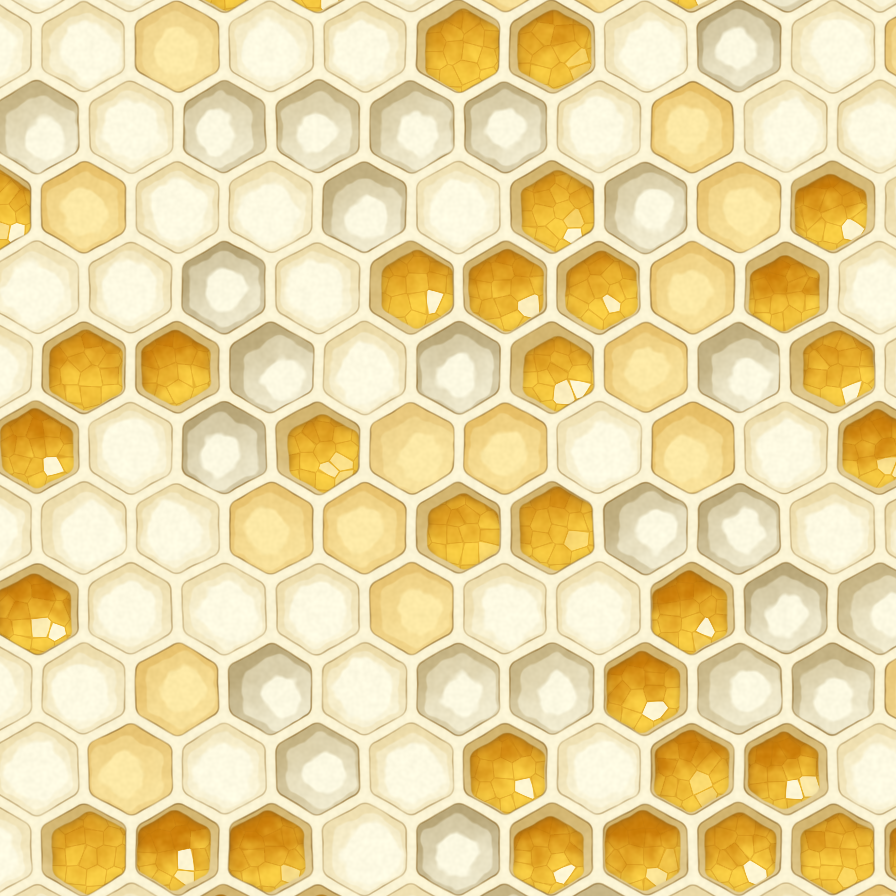
Write a Shadertoy shader that draws this pattern.

```glsl
// Watercolour honeycomb: pointy-top wax cells, some empty and some filled with honey.

const vec2  PITCH       = vec2(0.1045, 0.0896);  // column and row spacing
const vec2  ORIGIN      = vec2(0.0935, 0.948);   // centre of one cell
const float CELL_RADIUS = 0.442;                 // inradius, in column spacings
const float CORNER      = 0.11;
const float LINE_WIDTH  = 0.017;
const float WOBBLE      = 0.028;
const float HONEY_SHARE = 0.29;
const float GREY_SHARE  = 0.20;
const float TAN_SHARE   = 0.16;
const float BLOB_SCALE  = 5.2;                   // honey facets per column spacing
const float GRAIN       = 0.022;

const vec3 WAX   = vec3(0.992, 0.965, 0.845);
const vec3 CREAM = vec3(0.998, 0.985, 0.895);
const vec3 BEIGE = vec3(0.925, 0.855, 0.655);
const vec3 GREY  = vec3(0.715, 0.645, 0.465);
const vec3 TAN   = vec3(0.905, 0.745, 0.390);
const vec3 STRAW = vec3(0.995, 0.920, 0.660);
const vec3 AMBER = vec3(0.800, 0.500, 0.040);
const vec3 GOLD  = vec3(0.985, 0.815, 0.270);
const vec3 UMBER = vec3(0.520, 0.370, 0.130);

vec2 hash2(vec2 p) {
    vec3 a = fract(p.xyx * vec3(0.1031, 0.1030, 0.0973));
    a += dot(a, a.yzx + 33.33);
    return fract((a.xx + a.yz) * a.zy);
}

float corner(vec2 cell, vec2 offset, vec2 f) {
    float angle = 6.2832 * hash2(cell + offset).x;
    return dot(vec2(cos(angle), sin(angle)), f - offset);
}

float gradientNoise(vec2 p) {
    vec2 i = floor(p), f = fract(p);
    vec2 u = f * f * f * (f * (f * 6.0 - 15.0) + 10.0);
    return mix(mix(corner(i, vec2(0, 0), f), corner(i, vec2(1, 0), f), u.x),
               mix(corner(i, vec2(0, 1), f), corner(i, vec2(1, 1), f), u.x), u.y);
}

// Signed distance to a rounded pointy-top hexagon of inradius r.
float roundHex(vec2 p, float r) {
    const vec3 k = vec3(-0.866025, 0.5, 0.577350);
    float s = r - CORNER;
    p = abs(p.yx);
    p -= 2.0 * min(dot(k.xy, p), 0.0) * k.xy;
    p -= vec2(clamp(p.x, -k.z * s, k.z * s), s);
    return length(p) * sign(p.y) - CORNER;
}

// Offset to the nearest facet centre (xy), gap to the second nearest (z).
vec3 facets(vec2 p) {
    vec2 base = floor(p), nearest = vec2(0.0);
    float first = 9.0, second = 9.0;
    for (int y = -1; y <= 1; y++)
    for (int x = -1; x <= 1; x++) {
        vec2 cell = base + vec2(x, y);
        vec2 v = cell + 0.15 + 0.7 * hash2(cell + 71.0) - p;
        float d = length(v);
        if (d < first) { second = first; first = d; nearest = v; }
        else second = min(second, d);
    }
    return vec3(nearest, second - first);
}

// Stacked washes: shaded rim, softer middle, pale floor.
vec3 emptyCell(vec2 q, vec2 shift, vec3 tone, vec3 floorTone, float coreRadius, float bleed) {
    float shade = smoothstep(-0.5, 0.45, q.y - 0.45 * q.x + 0.2 * bleed);
    float middle = roundHex(q - shift, 0.375) + 0.04 * bleed;
    float core = mix(length(q - 1.6 * shift), roundHex(q - 1.6 * shift, 0.0), 0.45) - coreRadius + 0.07 * bleed;
    vec3 col = mix(mix(tone, floorTone, 0.45), tone, shade);
    col = mix(col, mix(tone, floorTone, 0.78 - 0.38 * shade), smoothstep(0.012, -0.018, middle));
    return mix(col, floorTone, 0.92 * smoothstep(0.02, -0.035, core));
}

vec3 honeyCell(vec2 q, vec2 p, vec2 shift, float radius, float glow, float bleed) {
    float shade = smoothstep(-0.42, 0.42, q.y - 0.3 * q.x + 0.25 * bleed);
    vec3 rim = mix(BEIGE, mix(GREY, TAN, 0.55), 0.35 + 0.6 * shade);
    float d = roundHex(q - shift, radius) + 0.015 * bleed;

    vec3 facet = facets(p * BLOB_SCALE);
    vec2 centre = q - shift + facet.xy / BLOB_SCALE;
    float tint = hash2(floor((p * BLOB_SCALE + facet.xy) * 8.0 + 0.5)).x - 0.5;
    float seam = smoothstep(0.11, 0.02, facet.z);
    vec3 honey = mix(GOLD, AMBER, clamp(shade * (1.15 - 0.5 * glow) + 0.28 * tint, 0.0, 1.0));
    honey = mix(honey, AMBER * 0.93, 0.28 * seam);
    honey = mix(honey, UMBER, 0.55 * exp(min(d, 0.0) * 26.0) * (0.35 + 0.65 * shade));

    // Wet highlights on the facets at the lower right.
    float shine = smoothstep(0.13, 0.07, length(centre - vec2(0.17, -0.20)));
    honey = mix(honey, CREAM, 0.9 * shine * smoothstep(0.03, 0.13, facet.z));
    return mix(rim, honey, smoothstep(0.012, -0.012, d));
}

void mainImage(out vec4 fragColor, in vec2 fragCoord) {
    vec2 uv = fragCoord / iResolution.y;
    vec2 p = (uv - ORIGIN) / PITCH * vec2(1.0, 0.866025);
    p += WOBBLE * vec2(gradientNoise(p * 1.4), gradientNoise(p * 1.4 + 37.0));
    float aa = 0.8 / (iResolution.y * PITCH.x);

    // Nearest centre of two interleaved rectangular lattices.
    vec2 span = vec2(1.0, 1.732051);
    vec2 a = mod(p, span) - 0.5 * span, b = mod(p - 0.5 * span, span) - 0.5 * span;
    vec2 q = dot(a, a) < dot(b, b) ? a : b;
    vec2 id = floor((p - q) * vec2(2.0, 1.154701) + 0.5);
    vec2 kind = hash2(id + 13.0), vary = hash2(id + 91.0);

    float bleed = gradientNoise(p * 4.0) + 0.5 * gradientNoise(p * 9.0);
    vec2 shift = vec2(0.11, 0.06) * (vary - 0.5) + vec2(0.012, -0.035);
    float d = roundHex(q, CELL_RADIUS) + 0.008 * bleed;

    // Choose the filling of this cell.
    vec3 fill;
    float ink = 0.6;
    if (kind.x < HONEY_SHARE)
        fill = honeyCell(q, p, shift, mix(0.365, 0.415, kind.y), vary.x, bleed);
    else if (kind.x < HONEY_SHARE + GREY_SHARE)
        fill = emptyCell(q, 1.3 * shift, mix(GREY, BEIGE, 0.35 * kind.y), CREAM, 0.23, bleed);
    else if (kind.x < HONEY_SHARE + GREY_SHARE + TAN_SHARE)
        fill = emptyCell(q, 1.2 * shift, mix(TAN, BEIGE, 0.4 * kind.y), STRAW, 0.25, bleed);
    else {
        fill = emptyCell(q, 0.7 * shift, mix(BEIGE, WAX, 0.3 * kind.y), CREAM, 0.32, bleed);
        ink = 0.42;
    }

    // Wax walls, pooled pigment along the rim, and paper grain.
    vec3 wall = mix(WAX, BEIGE, 0.35 * exp(-max(d, 0.0) * 45.0) + 0.08 * bleed);
    vec3 col = mix(wall, fill, smoothstep(aa, -aa, d));
    float line = smoothstep(0.5 * LINE_WIDTH + aa, 0.5 * LINE_WIDTH - aa, abs(d));
    col = mix(col, UMBER, ink * line * clamp(0.75 + 0.6 * bleed, 0.3, 1.0));
    col += GRAIN * (gradientNoise(uv * 190.0) + 0.8 * gradientNoise(uv * 75.0));
    fragColor = vec4(clamp(col, 0.0, 1.0), 1.0);
}
```
